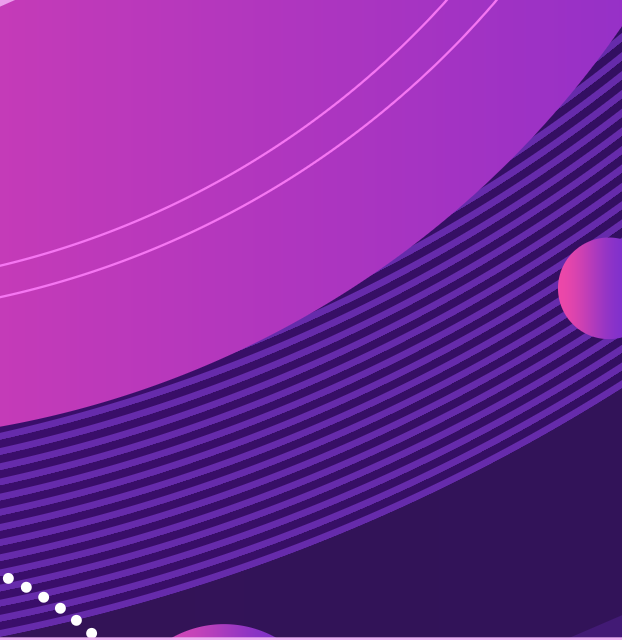
Give the GLSL for this background, as a Shadertoy shader.

```glsl
// Abstract violet background: a large magenta disc, concentric stripes, thin arcs, small discs and dots.

// Signed distance to a circle, negative inside.
float circle(vec2 p, vec2 center, float radius) {
    return length(p - center) - radius;
}

// Antialiased coverage of a signed distance, one pixel wide.
float cover(float d) {
    return clamp(0.5 - d * iResolution.y, 0.0, 1.0);
}

void mainImage(out vec4 fragColor, in vec2 fragCoord) {
    // One unit is the canvas height; x is fitted to the canvas width.
    float aspect = 0.9727;
    vec2 p = fragCoord / iResolution.xy * vec2(aspect, 1.0);
    float across = p.x / aspect;

    // Dark base with a paler wedge in the lower right corner
    vec3 color = mix(vec3(0.20, 0.075, 0.34), vec3(0.195, 0.075, 0.35), across);
    float wedge = (p.y - 0.004 - 0.43 * (p.x - 0.892)) * 0.92;
    color = mix(color, vec3(0.26, 0.10, 0.46), cover(wedge));

    // Concentric stripes, counted inward from the outer rim
    float spacing = 0.02318;
    float depth = -circle(p, vec2(-0.5612, 2.8203), 2.8711);
    float stripe = abs(mod(depth, spacing) - 0.0054) - 0.0054;
    vec3 gap = mix(vec3(0.23, 0.055, 0.42), vec3(0.20, 0.06, 0.38), across);
    vec3 band = mix(gap, vec3(0.40, 0.17, 0.67), cover(stripe));
    color = mix(color, band, cover(-depth));

    // Large disc, magenta to violet
    float disc = circle(p, vec2(-0.264, 1.8125), 1.5026);
    vec3 discColor = mix(vec3(0.77, 0.23, 0.72), vec3(0.59, 0.19, 0.78), across);
    color = mix(color, discColor, cover(disc));

    // Two thin arcs and the pale corner
    float innerArc = abs(circle(p, vec2(-0.3164, 1.9128), 1.3652));
    float outerArc = abs(circle(p, vec2(-0.304, 1.926), 1.4232));
    float arcs = min(innerArc, outerArc) - 0.0018;
    color = mix(color, vec3(0.96, 0.46, 0.95), cover(arcs));
    float corner = (0.9896 + 0.444 * p.x - p.y) * 0.914;
    color = mix(color, vec3(0.92, 0.62, 0.93), cover(corner));

    // Small shaded discs at the right and the bottom
    float ball = circle(p, vec2(0.952, 0.5495), 0.0794);
    vec3 ballColor = mix(vec3(0.93, 0.28, 0.66), vec3(0.50, 0.19, 0.80),
                         smoothstep(0.87, 0.98, p.x));
    color = mix(color, ballColor, cover(ball));
    float dome = circle(p, vec2(0.3503, -0.1419), 0.1667);
    vec3 domeColor = mix(vec3(0.80, 0.27, 0.72), vec3(0.50, 0.19, 0.78),
                         smoothstep(0.27, 0.44, p.x));
    color = mix(color, domeColor, cover(dome));

    // White dots along an arc
    float dots = 1.0;
    for (int i = 0; i < 6; i++) {
        float angle = 0.4283 + 0.06206 * float(i);
        vec2 center = vec2(-0.1966, -0.3629) + 0.5048 * vec2(sin(angle), cos(angle));
        dots = min(dots, circle(p, center, 0.0085));
    }
    color = mix(color, vec3(1.0), cover(dots));

    // Pale strip along the bottom
    color = mix(color, vec3(0.93, 0.70, 0.95), cover(p.y - 0.0042));

    fragColor = vec4(color, 1.0);
}
```
